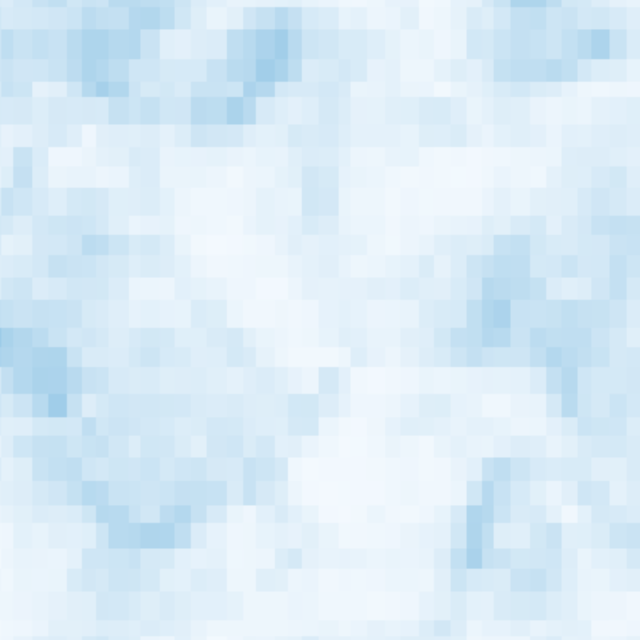
This texture is drawn by a Shadertoy shader. Its source:

```glsl
// Pale icy-blue mosaic: streaked clouds sampled on an uneven grid of soft-edged blocks.

float hash(vec2 p) {
    uvec2 q = uvec2(ivec2(floor(p)) + 4096);
    uint h = q.x * 1597334677u ^ q.y * 3812015801u;
    h = (h ^ (h >> 15)) * 2246822519u;
    h = (h ^ (h >> 13)) * 3266489917u;
    return float((h ^ (h >> 16)) >> 8) / 16777216.0;
}

// Value noise centred on zero
float noise(vec2 p) {
    vec2 i = floor(p), f = fract(p);
    f = f * f * (3.0 - 2.0 * f);
    float low = mix(hash(i), hash(i + vec2(1, 0)), f.x);
    float high = mix(hash(i + vec2(0, 1)), hash(i + vec2(1, 1)), f.x);
    return mix(low, high, f.y) - 0.5;
}

// Warped clouds crossed by continuous curved streaks
float clouds(vec2 p) {
    p += 0.15 * vec2(noise(p * 4.0 + 11.0), noise(p * 4.0 + 47.0));
    mat2 turn = mat2(0.8, 0.6, -0.6, 0.8);
    float across = noise(turn * p * 3.4 + 83.0) / 0.09;
    float sum = 0.38 * (exp(-across * across) - 0.3);
    float weight = 0.82;
    p = turn * p * 5.5;
    for (int k = 0; k < 3; k++) {
        sum += weight * noise(p + 19.0);
        p = turn * p * 1.9;
        weight *= 0.75;
    }
    return sum;
}

// Random tone, partly shared by neighbours so that some blocks join into runs
float speckle(vec2 cell) {
    float stagger = floor(2.0 * hash(vec2(cell.y, 555.0)));
    vec2 pair = vec2(floor((cell.x + stagger) / 2.0), cell.y);
    return 0.22 * (hash(pair + 600.0) - 0.5) + 0.16 * (hash(cell + 300.0) - 0.5);
}

// One flat block, from snow to deep ice
vec3 blockColor(vec2 cell, vec2 grid) {
    float tone = clouds((cell + 0.5) / grid) + speckle(cell);
    float depth = 0.28 + 0.57 * tone + 0.35 * tone * tone;
    vec3 snow = vec3(0.97, 0.985, 1.0);
    vec3 iceBlue = vec3(0.58, 0.78, 0.90);
    return mix(snow, iceBlue, clamp(depth, 0.0, 1.0));
}

void mainImage(out vec4 fragColor, in vec2 fragCoord) {
    vec2 uv = fragCoord / iResolution.xy;
    vec2 grid = vec2(40.0, 28.5);
    vec2 p = uv * grid;

    // Nearest jittered grid line on each axis
    vec2 line = floor(p + 0.5);
    vec2 shift = vec2(hash(vec2(line.x, 701.0)), hash(vec2(line.y, 907.0))) - 0.5;
    vec2 fromLine = p - line - 0.45 * shift;
    vec2 softness = 0.0018 * grid;
    vec2 side = smoothstep(-softness, softness, fromLine);

    // Blend the four blocks that meet at the nearest crossing
    vec3 below = mix(blockColor(line - 1.0, grid), blockColor(line - vec2(0, 1), grid), side.x);
    vec3 above = mix(blockColor(line - vec2(1, 0), grid), blockColor(line, grid), side.x);
    fragColor = vec4(mix(below, above, side.y), 1.0);
}
```
